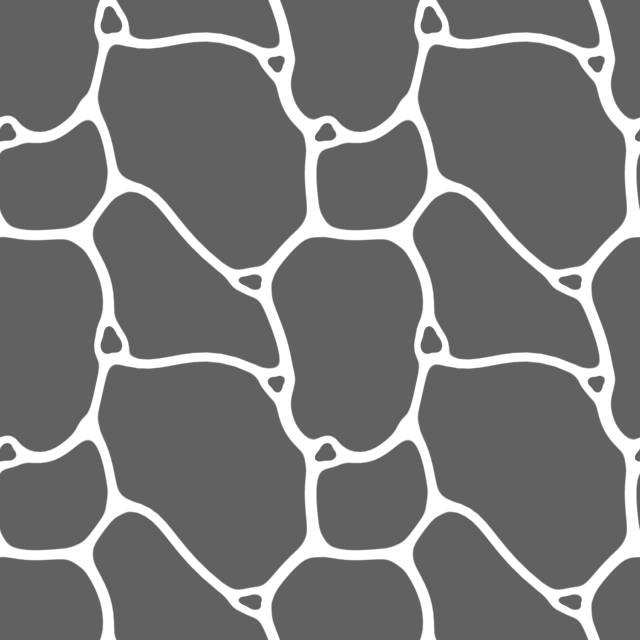
Write a three.js fragment shader that draws this pattern.

```glsl
// White organic web of curved strands with small eyelets at its joints, on flat grey.
#define REPEATS 2.0      // tiles across and down
#define TILE 384.0       // grid units per tile
#define BLEND 5.5        // fillet size where strands meet
#define RIM 7.5          // wall around an eyelet
#define LOBES 0.16       // how triangular the eyelets are
#define SOFT 1.1         // half width of the smoothed edge
#define STEPS 12         // straight pieces per strand
#define GROUND vec3(0.38)
#define WEB vec3(1.0)

varying vec2 vUv;

// Nearest periodic copy of p as seen from an anchor.
vec2 wrapNear(vec2 p, vec2 anchor) {
  return mod(p - anchor + 0.5 * TILE, TILE) - 0.5 * TILE;
}

float segmentDistance(vec2 p, vec2 a, vec2 b) {
  vec2 pa = p - a, ba = b - a;
  return length(pa - ba * clamp(dot(pa, ba) / dot(ba, ba), 0.0, 1.0));
}

vec2 bezier(vec2 a, vec2 b, vec2 c, vec2 d, float t) {
  float s = 1.0 - t;
  return s * s * (s * a + 3.0 * t * b) + t * t * (3.0 * s * c + t * d);
}

// Weight of a shape in the smooth union.
float weight(float dist) {
  return exp(-dist / BLEND);
}

// Cubic strand from a to d with a given half width.
float strand(vec2 p, vec2 a, vec2 b, vec2 c, vec2 d, float halfWidth) {
  vec2 middle = 0.5 * (a + d);
  p = wrapNear(p, middle) + middle;
  float dist = TILE;
  vec2 last = a;
  for (int i = 1; i <= STEPS; i++) {
    vec2 next = bezier(a, b, c, d, float(i) / float(STEPS));
    dist = min(dist, segmentDistance(p, last, next));
    last = next;
  }
  return weight(dist - halfWidth);
}

// Distance to a rounded, three-lobed oval pointing along an angle in degrees.
float eyelet(vec2 p, vec2 center, vec2 radii, float degrees) {
  float angle = radians(degrees);
  vec2 axis = vec2(cos(angle), sin(angle));
  vec2 q = wrapNear(p, center);
  q = vec2(dot(q, axis), dot(q, vec2(-axis.y, axis.x)));
  vec2 unit = q / radii;
  float r = max(length(unit), 0.001);
  float slope = max(length(unit / radii), 0.0001);
  float lobe = 1.0 + LOBES * cos(3.0 * atan(unit.y, unit.x + 0.00001));
  return r * (r - lobe) / slope;
}

void main() {
  // Grid coordinates, measured from the upper left of a tile.
  vec2 p = vec2(vUv.x, 1.0 - vUv.y) * REPEATS * TILE - vec2(1.0, 0.0);

  // Plain joints, shared by three strands each.
  vec2 west = vec2(105, 129), fork = vec2(139, 222);
  vec2 corner = vec2(97, 282), east = vec2(377, 271);
  vec2 across = vec2(TILE, 0), down = vec2(0, TILE);

  // Strands around the small and the large cells.
  float web = strand(p, west, vec2(132, 152), vec2(130, 198), fork, 5.5);
  web += strand(p, fork, vec2(205, 222), vec2(190, 272), vec2(285, 336), 5.5);
  web += strand(p, fork, vec2(126, 242), vec2(112, 258), corner, 5.5);
  web += strand(p, corner, vec2(70, 276), vec2(30, 292), east - across, 6.0);
  web += strand(p, vec2(378, 170), vec2(367, 200), vec2(373, 228), east, 7.0);
  web += strand(p, east, vec2(350, 285), vec2(335, 308), vec2(314, 333), 7.0);

  // Strands around the tall and the slanted cells.
  web += strand(p, corner, vec2(125, 325), vec2(134, 345), vec2(127, 394), 6.5);
  web += strand(p, vec2(127, 430), vec2(117, 465), vec2(116, 485), west + down, 5.0);
  web += strand(p, vec2(138, 427), vec2(195, 460), vec2(230, 395), vec2(325, 455), 5.5);
  web += strand(p, vec2(314, 348), vec2(325, 380), vec2(345, 415), vec2(343, 454), 6.5);
  web += strand(p, vec2(339, 470), vec2(338, 500), vec2(347, 525), vec2(376, 541), 8.0);
  web += strand(p, vec2(394, 540), vec2(440, 560), vec2(455, 545), west + down + across, 6.5);

  // Eyelets: each adds a rim and cuts a hole.
  vec4 holes = vec4(
    eyelet(p, vec2(132, 410), vec2(16, 12), -98.0),
    eyelet(p, vec2(331, 460), vec2(9.5, 9.5), 80.0),
    eyelet(p, vec2(390, 160), vec2(12.5, 10), 150.0),
    eyelet(p, vec2(301, 338), vec2(13.5, 8.5), -172.0));
  for (int i = 0; i < 4; i++) web += weight(holes[i] - RIM);

  float hole = min(min(holes.x, holes.y), min(holes.z, holes.w));
  float dist = max(-BLEND * log(web), -hole);
  gl_FragColor = vec4(mix(WEB, GROUND, smoothstep(-SOFT, SOFT, dist)), 1.0);
}
```
